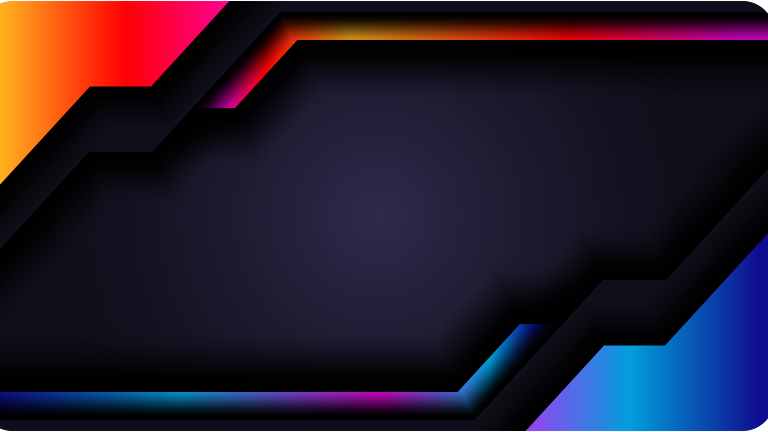
Write a Shadertoy shader that draws this background.

```glsl
const float HEIGHT = 4.32;                  // canvas height in layout units
const vec2 CENTER = vec2(3.775, 2.16);      // point of half-turn symmetry
const vec2 SLANT = vec2(-0.737, 0.676);     // normal of every diagonal edge

const vec3 NIGHT = vec3(0.060, 0.055, 0.100);
const vec3 DUSK = vec3(0.185, 0.165, 0.300);
const vec3 AMBER = vec3(1.00, 0.70, 0.12);
const vec3 RED = vec3(1.00, 0.00, 0.01);
const vec3 PINK = vec3(1.00, 0.00, 0.53);
const vec3 MAGENTA = vec3(0.85, 0.00, 0.82);
const vec3 VIOLET = vec3(0.58, 0.27, 0.95);
const vec3 CYAN = vec3(0.00, 0.62, 0.86);
const vec3 NAVY = vec3(0.06, 0.05, 0.56);

float linearStep(float a, float b, float x) {
    return clamp((x - a) / (b - a), 0.0, 1.0);
}

// Three colours placed at three positions
vec3 ramp(vec3 a, vec3 b, vec3 c, vec3 stops, float x) {
    vec3 col = mix(a, b, linearStep(stops.x, stops.y, x));
    return mix(col, c, linearStep(stops.y, stops.z, x));
}

// Ramp that returns through its middle colour to the first one
vec3 mirroredRamp(vec3 a, vec3 b, vec3 c, vec3 rise, vec2 fall, float x) {
    vec3 col = ramp(a, b, c, rise, x);
    col = mix(col, b, linearStep(rise.z, fall.x, x));
    return mix(col, a, linearStep(fall.x, fall.y, x));
}

// Signed distances below are positive inside
float slantEdge(vec2 p, vec2 through) {
    return dot(p - through, SLANT);
}

float steppedEdge(vec2 p, vec2 knee, float ledge) {
    float outer = slantEdge(p, knee + vec2(ledge, 0.0));
    return max(slantEdge(p, knee), min(outer, p.y - knee.y));
}

float roundedBox(vec2 p, vec2 halfSize, float radius) {
    vec2 q = abs(p) - halfSize + radius;
    return radius - length(max(q, 0.0)) - min(max(q.x, q.y), 0.0);
}

float cover(float d, float pixel) {
    return smoothstep(-0.6 * pixel, 0.6 * pixel, d);
}

vec3 castShadow(vec3 col, float d, float reach) {
    return col * smoothstep(0.05 * reach, reach, -d);
}

// Stack of glowing strip, dark band and bright plate in the upper left
vec3 addCorner(vec3 col, vec2 p, vec3 stripCol, vec3 plateCol, float pixel) {
    float plate = steppedEdge(p, vec2(0.90, 3.455), 0.61);
    float band = max(steppedEdge(p, vec2(0.89, 2.80), 0.63), p.y - 4.20);
    float strip = max(slantEdge(p, vec2(2.35, 3.24)), p.y - 3.92);
    strip = min(strip, p.y - 3.24);

    col = castShadow(col, strip, 0.62);
    col = castShadow(col, band, 0.55);
    col = mix(col, castShadow(stripCol, band, 0.34), cover(strip, pixel));
    col = mix(col, castShadow(NIGHT, plate, 0.48), cover(band, pixel));
    return mix(col, plateCol, cover(plate, pixel));
}

void mainImage(out vec4 fragColor, in vec2 fragCoord) {
    float pixel = HEIGHT / iResolution.y;
    vec2 p = fragCoord * pixel;

    // Panel with a soft central glow
    float glow = pow(max(1.0 - length(p - CENTER) / 3.3, 0.0), 1.4);
    vec3 col = mix(NIGHT, DUSK, glow);

    // Warm corner
    vec3 warmStrip = mirroredRamp(MAGENTA, RED, AMBER * 0.9,
        vec3(2.2, 2.65, 3.5), vec2(5.7, 7.4), p.x);
    vec3 warmPlate = ramp(AMBER, RED, PINK, vec3(0.0, 1.25, 2.2), p.x);
    col = addCorner(col, p, warmStrip, warmPlate, pixel);

    // Cool corner, turned half way round
    vec3 coolStrip = mirroredRamp(NAVY, CYAN, MAGENTA,
        vec3(0.0, 1.8, 3.8), vec2(4.9, 5.35), p.x);
    vec3 coolPlate = ramp(VIOLET, CYAN, NAVY, vec3(5.3, 6.3, 7.6), p.x);
    col = addCorner(col, 2.0 * CENTER - p, coolStrip, coolPlate, pixel);

    // Rounded card on white
    float card = roundedBox(p - CENTER, vec2(3.97, 2.15), 0.32);
    fragColor = vec4(mix(vec3(1.0), col, cover(card, pixel)), 1.0);
}
```
